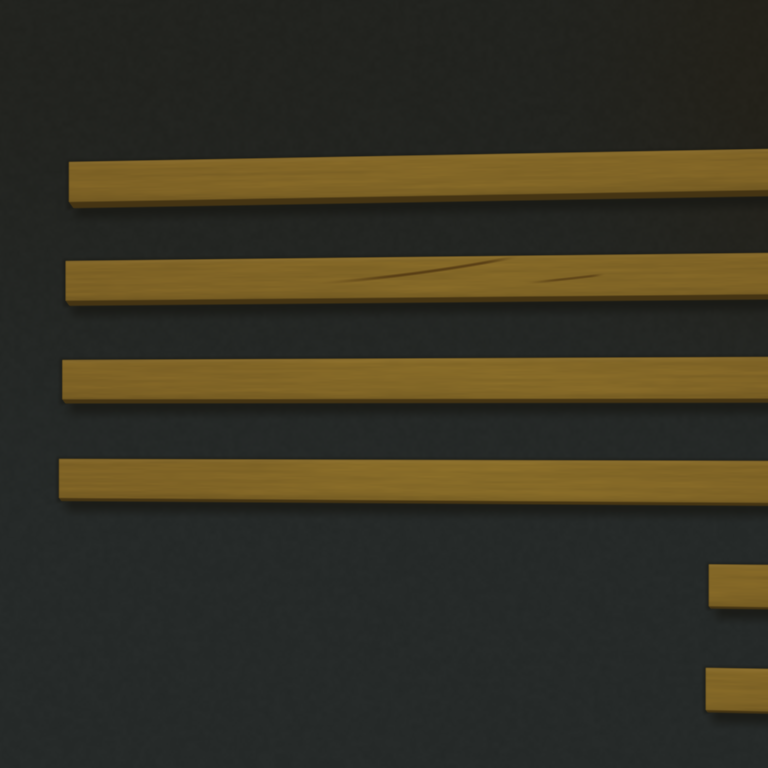
This pattern is drawn by a Shadertoy shader. Its source:

```glsl
// Six pale wooden slats mounted on a dark wall, running off the right side.
// Each slat is a sheared box with a front face, a shaded underside and a soft
// shadow; value noise gives the wood grain and the mottling of the wall.

const int SLAT_COUNT = 6;
const int LONG_SLATS = 4;
const float EDGE_SOFTNESS = 0.0016;
const float LONG_LEFT = 0.0898, LONG_STEP = -0.0043;
const float SHORT_LEFT = 0.923, SHORT_STEP = -0.004;
// Slat heights measured downward: (at left, at right), and spacing per slat
const vec2 TOP_START = vec2(0.2109, 0.1940), TOP_STEP = vec2(0.1289, 0.1354);
const vec2 BASE_START = vec2(0.2630, 0.2474), BASE_STEP = vec2(0.1285, 0.1358);
const float UNDERSIDE = 0.0082, UNDERSIDE_STEP = -0.0014;

const vec3 WALL_UPPER = vec3(0.133, 0.138, 0.122);
const vec3 WALL_LOWER = vec3(0.148, 0.164, 0.160);
const vec3 WALL_WARM = vec3(0.138, 0.130, 0.100);
const vec3 WOOD_EDGE = vec3(0.495, 0.385, 0.145);
const vec3 WOOD_MIDDLE = vec3(0.540, 0.430, 0.160);
const vec3 WOOD_UNDER = vec3(0.270, 0.205, 0.075);
const vec3 KNOT_STAIN = vec3(0.290, 0.190, 0.060);
const vec3 SHADOW = vec3(0.090, 0.092, 0.075);

float hash(vec2 p) {
    vec3 q = fract(vec3(p.xyx) * 0.1031);
    q += dot(q, q.yzx + 33.33);
    return fract((q.x + q.y) * q.z);
}

float noise(vec2 p) {
    vec2 cell = floor(p), f = fract(p);
    f = f * f * (3.0 - 2.0 * f);
    return mix(mix(hash(cell), hash(cell + vec2(1, 0)), f.x),
               mix(hash(cell + vec2(0, 1)), hash(cell + vec2(1, 1)), f.x), f.y);
}

// Smooth step across an edge, positive distance is inside
float cover(float d, float softness) {
    return smoothstep(-softness, softness, d);
}

// Tapered dark streak rising from a to b, bowed by the given sag
float streak(vec2 p, vec2 a, vec2 b, float sag, float width) {
    float t = (p.x - a.x) / (b.x - a.x);
    float y = mix(a.y, b.y, t) + sag * t * (1.0 - t);
    float taper = smoothstep(0.0, 0.45, t) * (1.0 - smoothstep(0.8, 1.0, t));
    return taper * (1.0 - smoothstep(0.0, width, abs(p.y - y)));
}

vec3 wallColor(vec2 p) {
    vec3 color = mix(WALL_UPPER, WALL_LOWER, smoothstep(0.05, 0.75, p.y));
    float warmth = smoothstep(0.65, 1.05, p.x) * (1.0 - smoothstep(0.1, 0.6, p.y));
    color = mix(color, WALL_WARM, warmth);
    float mottle = noise(p * 130.0) + 0.6 * noise(p * 290.0) - 0.8;
    return color + 0.009 * mottle;
}

vec3 woodColor(vec2 p, float top, float base, float index) {
    float across = (p.y - top) / (base - top);
    float middle = exp(-pow((p.x - 0.62) / 0.32, 2.0));
    vec3 color = mix(WOOD_EDGE, WOOD_MIDDLE, middle * (0.35 + 0.13 * index));
    float grain = noise(vec2(p.x * 9.0 + index * 17.0, across * 13.0))
                + 0.5 * noise(vec2(p.x * 45.0, across * 24.0 + index * 31.0)) - 0.75;
    color *= 1.0 + 0.07 * grain;
    color += 0.025 * (1.0 - smoothstep(0.0, 0.14, across));
    return color * (1.0 - 0.08 * smoothstep(0.75, 1.0, across));
}

void mainImage(out vec4 fragColor, in vec2 fragCoord) {
    vec2 p = fragCoord / iResolution.xy;
    p.y = 1.0 - p.y;
    float soft = max(EDGE_SOFTNESS, 0.7 / iResolution.y);
    float along = (p.x - LONG_LEFT) / (1.0 - LONG_LEFT);
    vec3 color = wallColor(p);

    for (int i = 0; i < SLAT_COUNT; i++) {
        float index = float(i);
        float left = i < LONG_SLATS ? LONG_LEFT + LONG_STEP * index
                                    : SHORT_LEFT + SHORT_STEP * float(i - LONG_SLATS);
        vec2 topEnds = TOP_START + TOP_STEP * index;
        vec2 baseEnds = BASE_START + BASE_STEP * index;
        float top = mix(topEnds.x, topEnds.y, along);
        float base = mix(baseEnds.x, baseEnds.y, along);
        float under = base + max(UNDERSIDE + UNDERSIDE_STEP * index, 0.003);

        // Shadow cast below and a thin dark contour around the slat
        float shadow = cover(p.x - left - 0.008, 0.012) * cover(p.y - top, 0.004)
                     * (1.0 - smoothstep(0.003, 0.024, p.y - under));
        float contour = cover(p.x - left + 0.003, 0.004) * cover(p.y - top + 0.002, 0.004)
                      * cover(under + 0.002 - p.y, 0.004);
        color = mix(color, SHADOW, max(0.75 * shadow, 0.6 * contour));

        // Underside, cut back at the left corner, then the front face
        float cut = left + 0.7 * max(p.y - base, 0.0);
        float body = cover(p.x - cut, soft) * cover(p.y - top, soft);
        color = mix(color, WOOD_UNDER, body * cover(under - p.y, soft));
        vec3 wood = woodColor(p, top, base, index);
        if (i == 1) {
            float stain = streak(p, vec2(0.40, 0.370), vec2(0.68, 0.333), 0.018, 0.0035);
            stain += 0.8 * streak(p, vec2(0.68, 0.369), vec2(0.79, 0.357), 0.002, 0.003);
            wood = mix(wood, KNOT_STAIN, 0.75 * stain);
        }
        color = mix(color, wood, body * cover(base - p.y, soft));
    }
    fragColor = vec4(color, 1.0);
}
```
